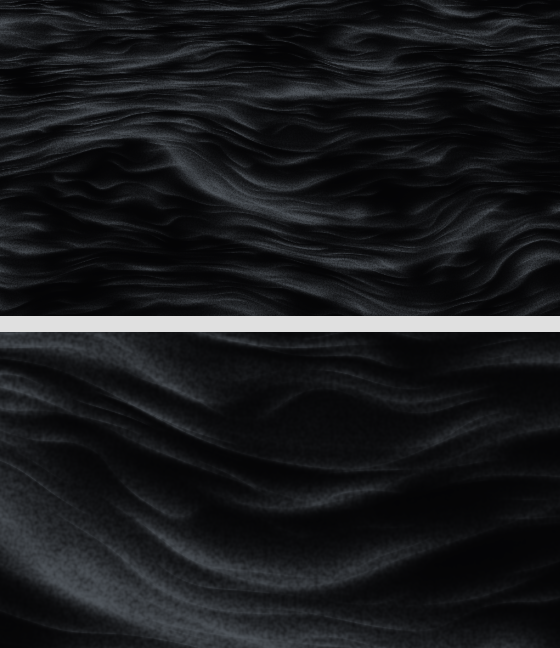
Top: the whole. Bottom: its middle third, enlarged.
A WebGL 2 fragment shader for this texture:

```glsl
#version 300 es
precision highp float;

#define WAVE_FREQ 8.5
#define WAVE_WARP 1.3
#define SWELL 0.10
#define BACK_FADE 4.3
#define FRONT_FADE 16.0
#define EXPOSURE 3.7
#define CONTRAST 1.35
#define STREAKS 0.85
#define GRAIN 0.36
#define DEEP vec3(0.016, 0.016, 0.021)
#define SHEEN vec3(0.325, 0.348, 0.373)

uniform vec2 u_resolution;
out vec4 fragColor;

float hash(vec2 p) {
    vec3 q = fract(p.xyx * vec3(0.1031, 0.1030, 0.0973));
    q += dot(q, q.yzx + 33.33);
    return fract((q.x + q.y) * q.z);
}

float cornerSlope(vec2 cell, vec2 offset) {
    float angle = 6.28318 * hash(cell);
    return dot(vec2(cos(angle), sin(angle)), offset);
}

// Gradient noise, about -0.7 to 0.7
float noise(vec2 p) {
    vec2 i = floor(p), f = p - i;
    vec2 u = f * f * f * (f * (f * 6.0 - 15.0) + 10.0);
    vec2 e = vec2(1.0, 0.0);
    float low = mix(cornerSlope(i, f), cornerSlope(i + e.xy, f - e.xy), u.x);
    float high = mix(cornerSlope(i + e.yx, f - e.yx), cornerSlope(i + e.xx, f - e.xx), u.x);
    return mix(low, high, u.y);
}

// Steep front below each crest, long soft back above it
float crest(float phase) {
    float t = fract(phase);
    return max(exp(-BACK_FADE * t), exp(-FRONT_FADE * (1.0 - t)));
}

void main() {
    vec2 p = gl_FragCoord.xy / u_resolution.y;

    // Perspective: waves shrink towards the top
    vec2 water = vec2((p.x - 0.9) * mix(0.85, 1.35, p.y), -log(1.7 - p.y));
    water.y += SWELL * noise(water * vec2(1.2, 2.0) + 40.0);

    // Layered waves, each one bending the finer ones
    float light = 0.0;
    float freq = WAVE_FREQ;
    float weight = 0.42;
    for (int i = 0; i < 4; i++) {
        vec2 shift = vec2(17.3, 31.7) * float(i + 1);
        float warp = WAVE_WARP * noise(water * freq * vec2(0.16, 0.5) + shift);
        float patches = smoothstep(-0.25, 0.45, noise(water * freq * vec2(0.2, 0.5) - shift));
        light += weight * patches * crest(freq * water.y + warp);
        water.y += 0.4 * warp / freq;
        freq *= 1.75;
        weight *= 0.77;
    }

    // Broad bright and dark areas
    float broad = noise(p * vec2(1.6, 2.8) + 71.0);
    light *= 1.0 + 0.8 * broad + 0.35 * (p.y - 0.5) - 0.2 * (p.x - 0.9);

    // Fine ripples drawn out along the waves
    float streak = noise(water * vec2(6.0, 75.0)) + 0.7 * noise(water * vec2(11.0, 150.0) + 9.0);
    float streakArea = smoothstep(-0.4, 0.3, noise(p * vec2(2.0, 3.0) + 23.0));
    light *= 1.0 + STREAKS * streak * streakArea;

    // Thin glints of flat pools in the distance
    float pool = noise(water * vec2(2.5, 26.0) + 55.0);
    light += 0.22 * smoothstep(0.5, 0.95, p.y) * exp(-28.0 * abs(pool - 0.42));

    // Mottled grain and tone
    light *= 1.0 + GRAIN * (noise(p * 150.0) + noise(p * 260.0 + 5.0));
    float tone = 1.0 - exp(-EXPOSURE * pow(max(light, 0.0), CONTRAST));
    fragColor = vec4(mix(DEEP, SHEEN, tone), 1.0);
}
```
